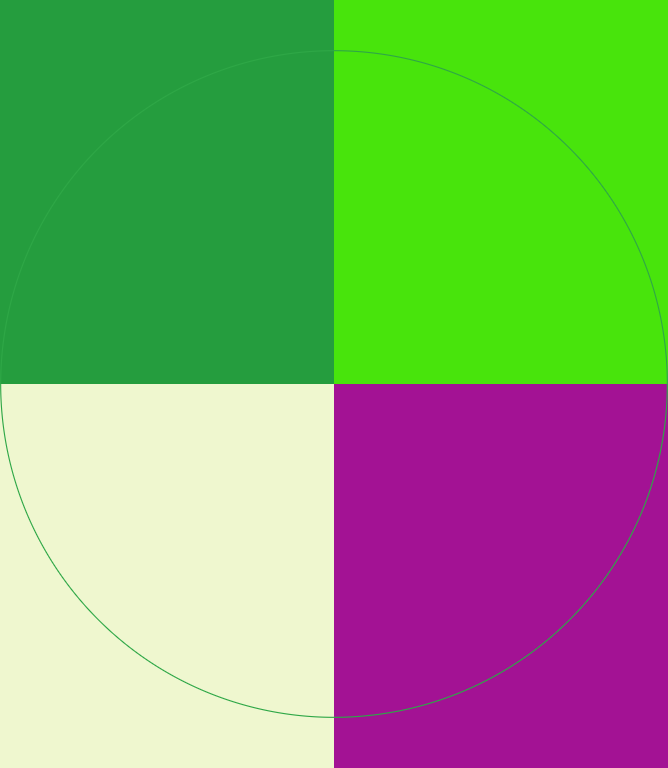
This background is drawn by a WebGL 1 fragment shader. Its source:

```glsl
precision highp float;
// Four flat colour quadrants with a hairline circle spanning the canvas width.

uniform vec2 u_resolution;

const vec3 DARK_GREEN = vec3(0.145, 0.616, 0.243);
const vec3 LIME       = vec3(0.282, 0.894, 0.047);
const vec3 CREAM      = vec3(0.937, 0.969, 0.812);
const vec3 PURPLE     = vec3(0.639, 0.071, 0.580);
const vec3 RING_GREEN = vec3(0.180, 0.655, 0.275);

// Lengths are fractions of the canvas width.
const vec2  CENTER      = vec2(0.5, 0.5);
const float RING_RADIUS = 0.499;
const float RING_WIDTH  = 0.0017;

// Share of a pixel on the positive side of an edge at the given distance.
float coverage(float dist, float pixel) {
    return clamp(dist / pixel + 0.5, 0.0, 1.0);
}

// Pixel coverage of a stroke, also correct when thinner than one pixel.
float stroke(float dist, float width, float pixel) {
    return coverage(dist + 0.5 * width, pixel)
         - coverage(dist - 0.5 * width, pixel);
}

void main() {
    float pixel = 1.0 / u_resolution.x;
    vec2 p = (gl_FragCoord.xy - CENTER * u_resolution) * pixel;

    // Quadrants
    float right = coverage(p.x, pixel);
    float upper = coverage(p.y, pixel);
    vec3 bottomRow = mix(CREAM, PURPLE, right);
    vec3 topRow = mix(DARK_GREEN, LIME, right);
    vec3 color = mix(bottomRow, topRow, upper);

    // Hairline circle
    float ring = stroke(length(p) - RING_RADIUS, RING_WIDTH, pixel);
    color = mix(color, RING_GREEN, ring);

    gl_FragColor = vec4(color, 1.0);
}
```
